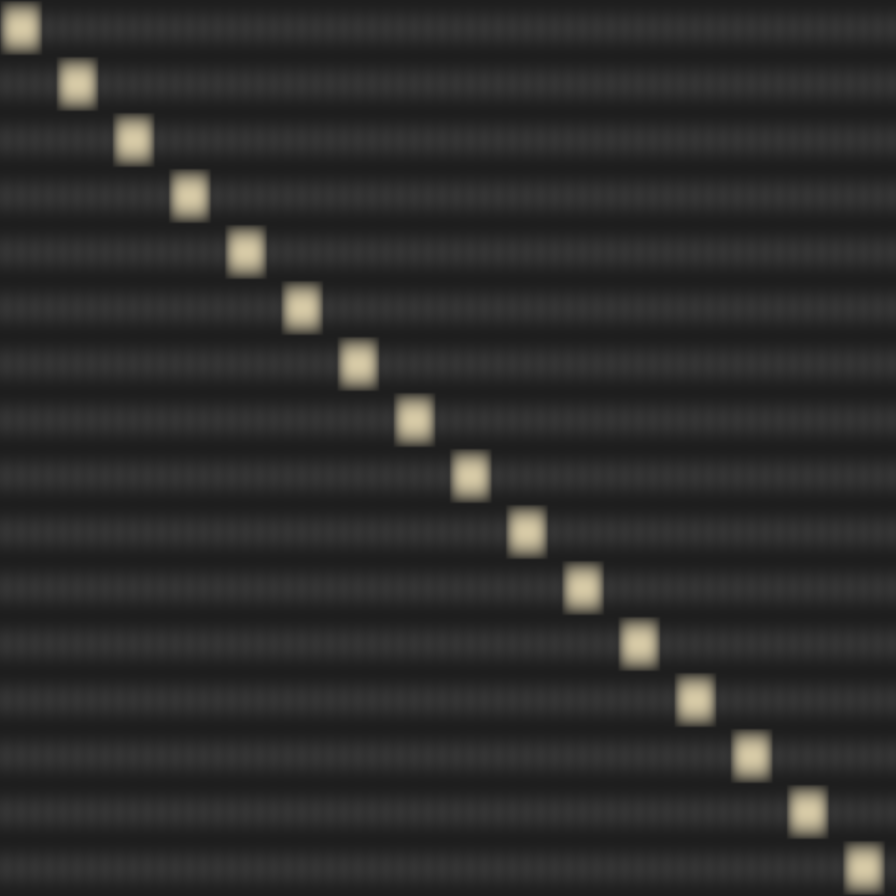
A three.js fragment shader for this background:

```glsl
#define ROWS 16.0
#define FIRST_CENTER 0.0238
#define STEP_X 0.0627
#define HALF_WIDTH 0.0238
#define HALF_HEIGHT 0.0302
#define EDGE 0.0016
#define RIBS 63.8
#define RIB_DEPTH 0.006
#define TAU 6.28319

varying vec2 vUv;

const vec3 GROOVE = vec3(0.118);
const vec3 RIDGE = vec3(0.200);
const vec3 CREAM = vec3(0.845, 0.795, 0.655);

// Dark horizontal ridges crossed by faint vertical ribs
vec3 ridgedPanel(float x, float rowY) {
  float ridge = 0.5 + 0.5 * cos(0.5 * TAU * rowY);
  float rib = -cos(TAU * RIBS * x);
  return mix(GROOVE, RIDGE, ridge) + RIB_DEPTH * rib * ridge;
}

// Light inside a block, strongest at its center
float blockGlow(vec2 offset) {
  vec2 q = abs(offset) / vec2(HALF_WIDTH, HALF_HEIGHT);
  vec2 inset = vec2(HALF_WIDTH, HALF_HEIGHT) - abs(offset);
  vec2 cover = smoothstep(vec2(-EDGE), vec2(EDGE), inset);
  q = min(q, 1.0);
  float dome = (1.0 - 0.88 * q.x * q.x * q.x) * (1.0 - 0.85 * q.y * q.y);
  return dome * cover.x * cover.y;
}

void main() {
  // Rows count downward from the top edge
  float depth = (1.0 - vUv.y) * ROWS;
  float row = clamp(floor(depth), 0.0, ROWS - 1.0);
  float rowY = 2.0 * (depth - row) - 1.0;

  // One block per row, stepping along the diagonal
  float centerX = FIRST_CENTER + row * STEP_X;
  vec2 offset = vec2(vUv.x - centerX, 0.5 * rowY / ROWS);

  vec3 color = ridgedPanel(vUv.x, rowY);
  color = mix(color, CREAM, blockGlow(offset));
  gl_FragColor = vec4(color, 1.0);
}
```
